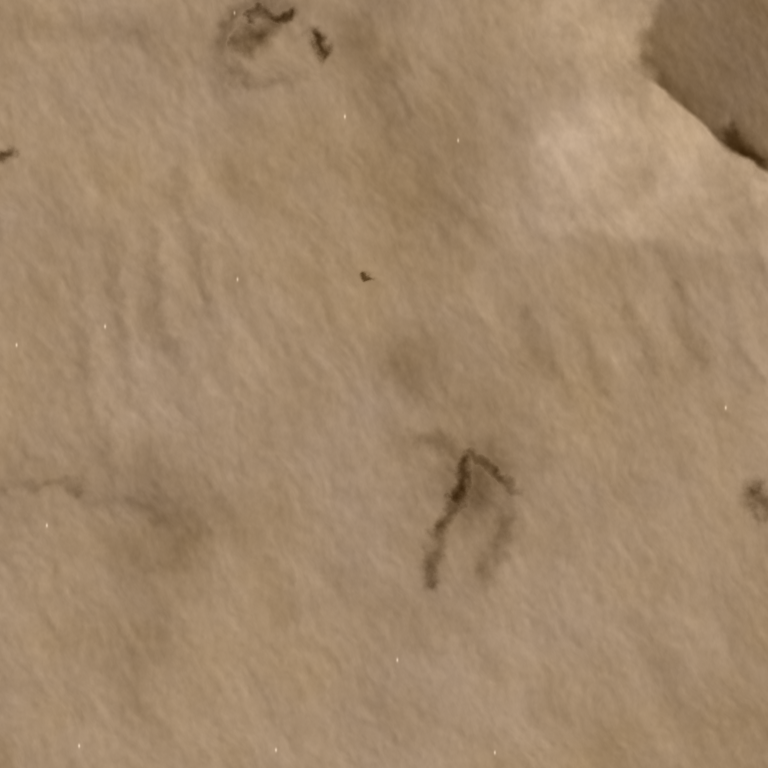
This texture is drawn by a Shadertoy shader. Its source:

```glsl
// Weathered sand bank: soft tan relief with slanted grain, shallow folds,
// two hollowed pits, a sunlit slope and a shaded corner at the upper right.
// Tone is summed from fractal noise and warped strokes, then tinted.

float hash(vec2 p) {
    vec3 q = fract(vec3(p.xyx) * 0.1031);
    q += dot(q, q.yzx + 33.33);
    return fract((q.x + q.y) * q.z);
}

float noise(vec2 p) {
    vec2 i = floor(p), f = fract(p);
    f = f * f * (3.0 - 2.0 * f);
    return mix(mix(hash(i), hash(i + vec2(1, 0)), f.x),
               mix(hash(i + vec2(0, 1)), hash(i + vec2(1, 1)), f.x), f.y);
}

// Fractal noise centred on zero
float fbm(vec2 p) {
    float sum = 0.0, amp = 0.5;
    for (int i = 0; i < 5; i++) {
        sum += amp * (noise(p) - 0.5);
        p = mat2(1.6, 1.2, -1.2, 1.6) * p + 7.3;
        amp *= 0.5;
    }
    return sum;
}

vec2 warp(vec2 p) { return vec2(fbm(p), fbm(p + 40.0)); }

// Soft line from a to b
float stroke(vec2 p, vec2 a, vec2 b, float width) {
    vec2 ab = b - a;
    float h = clamp(dot(p - a, ab) / dot(ab, ab), 0.0, 1.0);
    float d = length(p - a - ab * h) / width;
    return exp(-d * d);
}

// Soft ellipse
float blob(vec2 p, vec2 centre, vec2 radius) {
    vec2 d = (p - centre) / radius;
    return exp(-dot(d, d));
}

// Surface height, stretched along the falling diagonal
float relief(vec2 p) {
    vec2 slanted = vec2(dot(p, vec2(0.87, 0.5)), dot(p, vec2(0.5, -0.87)));
    return fbm(slanted * vec2(26, 10)) + 0.4 * fbm(slanted * vec2(90, 45) + 20.0);
}

float folds(vec2 p) {
    float t = 0.0;
    // Long curved folds on the left
    for (int i = 0; i < 4; i++) {
        float y = p.y - 0.68 + 0.06 * float(i);
        float x = p.x - 0.25 + 0.045 * float(i) + 0.22 * y - 0.7 * y * y;
        t += smoothstep(0.18, 0.05, abs(y)) * (0.025 * exp(-pow((x - 0.02) / 0.016, 2.0))
           - 0.045 * exp(-pow(x / 0.012, 2.0)));
    }
    // Short ripples on the right
    for (int i = 0; i < 5; i++) {
        vec2 a = vec2(0.68 + 0.065 * float(i), 0.57 + 0.05 * hash(vec2(i, 4)));
        t -= 0.045 * stroke(p, a, a + vec2(0.04, -0.085), 0.012);
        t += 0.02 * stroke(p, a + vec2(0.025, 0), a + vec2(0.06, -0.08), 0.016);
    }
    // Creases and broad hollows
    t -= 0.06 * stroke(p, vec2(-0.02, 0.375), vec2(0.11, 0.365), 0.008);
    t -= 0.04 * stroke(p, vec2(0.11, 0.365), vec2(0.21, 0.325), 0.016);
    t -= 0.03 * stroke(p, vec2(0, 0.42), vec2(0.2, 0.39), 0.03);
    t -= 0.04 * stroke(p, vec2(0, 0.975), vec2(0.2, 0.96), 0.02);
    t -= 0.065 * blob(p, vec2(0.25, 0.32), vec2(0.065, 0.075));
    t -= 0.05 * blob(p, vec2(0.19, 0.21), vec2(0.04, 0.1));
    t -= 0.06 * stroke(p, vec2(0.47, 0.98), vec2(0.58, 0.73), 0.045);
    t -= 0.05 * stroke(p, vec2(0.53, 0.52), vec2(0.7, 0.4), 0.035);
    return t;
}

// Depth of the hollows
float pits(vec2 p) {
    // Rounded hollow near the top
    float ring = length((p - vec2(0.365, 0.945)) / vec2(0.07, 0.055)) - 1.0;
    float d = 0.12 * exp(-ring * ring * 22.0) * smoothstep(0.42, 0.32, p.x);
    d = max(d, 0.2 * stroke(p, vec2(0.32, 0.945), vec2(0.35, 0.98), 0.016));
    d = max(d, 0.3 * stroke(p, vec2(0.33, 0.984), vec2(0.375, 0.99), 0.009));
    d = max(d, 0.3 * stroke(p, vec2(0.412, 0.955), vec2(0.428, 0.928), 0.009));
    // Overhang with trailing shadows below the centre
    d = max(d, 0.16 * blob(p, vec2(0.62, 0.365), vec2(0.05, 0.05)));
    d = max(d, 0.34 * stroke(p, vec2(0.61, 0.405), vec2(0.595, 0.35), 0.014));
    d = max(d, 0.19 * stroke(p, vec2(0.595, 0.35), vec2(0.56, 0.25), 0.011));
    d = max(d, 0.21 * stroke(p, vec2(0.615, 0.415), vec2(0.672, 0.36), 0.009));
    d = max(d, 0.12 * stroke(p, vec2(0.665, 0.36), vec2(0.635, 0.26), 0.017));
    d = max(d, 0.1 * stroke(p, vec2(0.55, 0.42), vec2(0.61, 0.41), 0.018));
    // Small nicks
    d = max(d, 0.24 * stroke(p, vec2(-0.01, 0.79), vec2(0.012, 0.8), 0.008));
    d = max(d, 0.24 * stroke(p, vec2(0.98, 0.355), vec2(1, 0.335), 0.012));
    return max(d, 0.2 * stroke(p, vec2(0.468, 0.642), vec2(0.473, 0.633), 0.004));
}

void mainImage(out vec4 fragColor, in vec2 fragCoord) {
    vec2 uv = fragCoord / iResolution.xy;
    vec2 p = uv + 0.025 * warp(uv * 16.0);
    vec2 rough = p + 0.03 * warp(uv * 42.0);
    // Mottling, grain lit from the upper right, folds and pits
    float tone = 0.004 + 0.07 * fbm(uv * 6.0 + 3.0) + 0.075 * relief(p);
    tone += 0.1 * (relief(p) - relief(p + 0.005)) + 0.05 * fbm(uv * vec2(150, 100));
    tone += folds(rough) * (1.0 + 2.0 * fbm(uv * 22.0));
    tone -= pits(rough) * (1.0 + 1.6 * fbm(uv * 38.0 + 9.0));
    // Sunlit slope and the darker corner behind its ridge
    float sun = smoothstep(-0.015, 0.015, p.y - 0.7 + 0.11 * (p.x - 0.7))
              * smoothstep(0.62, 0.74, p.x + 0.12 * fbm(uv * 9.0));
    float ridge = p.y - 0.902 + 0.78 * (p.x - 0.833);
    float corner = smoothstep(-0.004, 0.007, ridge) * smoothstep(0.825, 0.865, rough.x);
    tone += sun * (0.08 + 0.2 * fbm(uv * 18.0)) * (1.0 - corner);
    tone -= corner * (0.08 + 0.1 * exp(-ridge * 8.0));
    tone -= 0.2 * stroke(rough, vec2(0.95, 0.825), vec2(0.985, 0.79), 0.014);
    // Warm and greyish drift, then sparse pale specks
    float grey = 1.3 * fbm(uv * 4.0 + 60.0) + 0.7 * fbm(p * 17.0)
               + 0.4 * blob(uv, vec2(0.46, 0.4), vec2(0.09, 0.14)) + 0.5 * blob(uv, vec2(0.72, 0.8), vec2(0.07, 0.1));
    vec3 color = vec3(0.63, 0.53, 0.42) + tone * vec3(1, 0.96, 0.92) + grey * vec3(0.025, 0.035, 0.07);
    vec2 cell = floor(uv * 24.0), spot = 0.2 + 0.6 * vec2(hash(cell + 5.0), hash(cell + 9.0));
    float speck = blob(fract(uv * 24.0), spot, vec2(0.035, 0.065)) * step(0.975, hash(cell + 2.0));
    fragColor = vec4(clamp(color + 0.25 * speck, 0.0, 1.0), 1);
}
```
